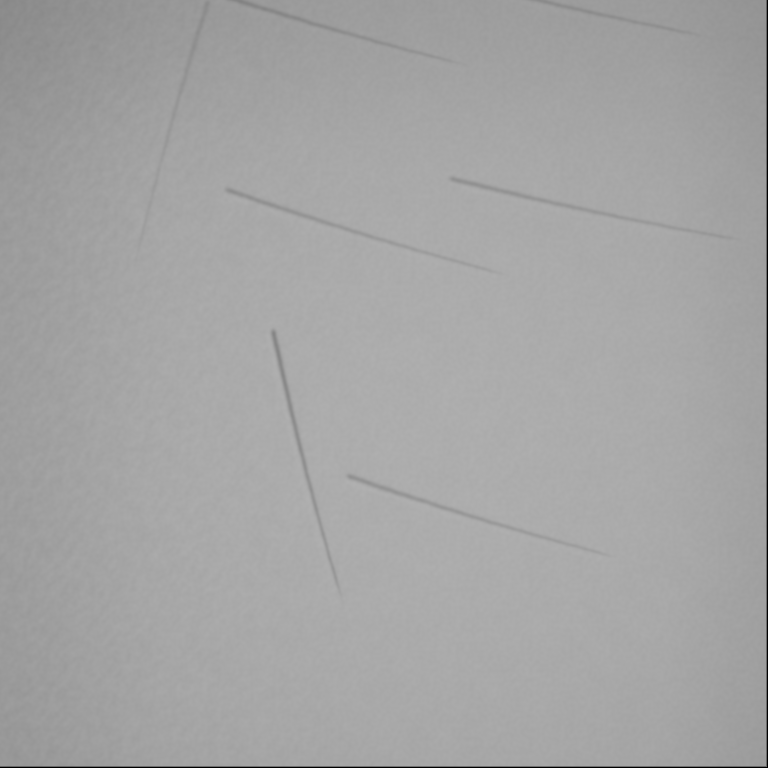
Give the GLSL for this texture, as a Shadertoy shader.

```glsl
// Matte grey sheet with faint paper grain and soft uneven light,
// marked by a few long tapering scratches and a thin dark rim.
// Grain is layered gradient noise; scratches are bent, rotated line profiles.

float hash(float n) {
    return fract(sin(n * 91.73) * 4375.85);
}

vec2 latticeGradient(vec2 cell) {
    vec3 h = fract(cell.xyx * vec3(0.1031, 0.1030, 0.0973));
    h += dot(h, h.yzx + 33.33);
    float angle = 6.2832 * fract((h.x + h.y) * h.z);
    return vec2(cos(angle), sin(angle));
}

float gradientNoise(vec2 p) {
    vec2 i = floor(p), f = fract(p);
    vec2 u = f * f * f * (f * (f * 6.0 - 15.0) + 10.0);
    vec2 e = vec2(0.0, 1.0);
    float a = dot(latticeGradient(i), f);
    float b = dot(latticeGradient(i + e.yx), f - e.yx);
    float c = dot(latticeGradient(i + e.xy), f - e.xy);
    float d = dot(latticeGradient(i + e.yy), f - e.yy);
    return mix(mix(a, b, u.x), mix(c, d, u.x), u.y);
}

vec2 rotate(vec2 p, float angle) {
    float c = cos(angle), s = sin(angle);
    return vec2(c * p.x + s * p.y, c * p.y - s * p.x);
}

// Darkness of one scratch: firm at its start, thin and pale at its end
float scratch(vec2 p, vec2 centre, float angle, float len, float bend) {
    vec2 q = rotate(p - centre, angle);
    float t = q.x / len + 0.5;
    float along = clamp(t, 0.0, 1.0);
    float across = q.y - bend * (4.0 * (t - 0.5) * (t - 0.5) - 0.5);
    across += 0.0008 * gradientNoise(vec2(q.x * 45.0, angle * 20.0));
    float width = mix(0.0037, 0.0024, along);
    float ends = smoothstep(0.0, 0.025, t) * (1.0 - smoothstep(0.88, 1.0, t));
    float core = exp(-across * across / (width * width));
    float ridge = exp(-pow((across + 0.007) / 0.004, 2.0));
    return ends * (1.0 - 0.6 * along) * (core - 0.1 * ridge);
}

// Five shallow scratches in rows, then two steep ones
float scratches(vec2 p) {
    float dark = 0.0;
    for (int i = 0; i < 7; i++) {
        float n = float(i), row = floor(n / 2.0), column = mod(n, 2.0);
        vec2 centre = vec2(0.43 + 0.30 * column + 0.05 * row * row,
                           0.965 + 0.03 * column - 0.22 * row - 0.05 * row * row);
        float angle = mix(-0.32, -0.18, mix(column, hash(n + 2.0), 0.35));
        float len = 0.37 + 0.04 * hash(n + 7.0);
        float strength = 0.085 + 0.02 * hash(n + 4.0);
        if (i > 4) {
            float lower = n - 5.0;
            centre = mix(vec2(0.22, 0.82), vec2(0.40, 0.39), lower);
            angle = mix(-1.84, -1.32, lower);
            len = 0.38;
            strength = mix(0.05, 0.15, lower);
        }
        dark += strength * scratch(p, centre, angle, len, 0.004);
    }
    return dark;
}

void mainImage(out vec4 fragColor, in vec2 fragCoord) {
    vec2 p = fragCoord / iResolution.xy;

    // Broad light, brightest right of centre, dimmest at upper left
    vec2 fromLight = p - vec2(0.57, 0.43);
    float grey = 0.677 - 0.13 * dot(fromLight, fromLight);
    grey -= 0.03 * smoothstep(0.25, 0.0, 1.0 - p.y) * (1.0 - 0.5 * p.x);
    grey -= 0.02 * (1.0 - smoothstep(0.0, 0.25, p.x));
    grey -= 0.02 * smoothstep(0.85, 1.0, p.x);

    // Paper grain: slanted fibres, stronger to the left, over fine speckle
    float relief = mix(0.020, 0.007, smoothstep(0.0, 0.6, p.x));
    grey += relief * gradientNoise(rotate(p, 0.9) * vec2(60.0, 110.0));
    grey += 0.012 * gradientNoise(p * 170.0 + 31.0);
    grey += 0.006 * gradientNoise(p * 25.0 + 7.0);

    grey -= scratches(p);

    // Dark rim along the right and bottom
    float rim = min(1.0 - p.x, p.y);
    float pixel = 1.0 / iResolution.y;
    grey *= smoothstep(0.0018 - 0.5 * pixel, 0.0018 + 0.5 * pixel, rim);

    fragColor = vec4(vec3(grey), 1.0);
}
```
